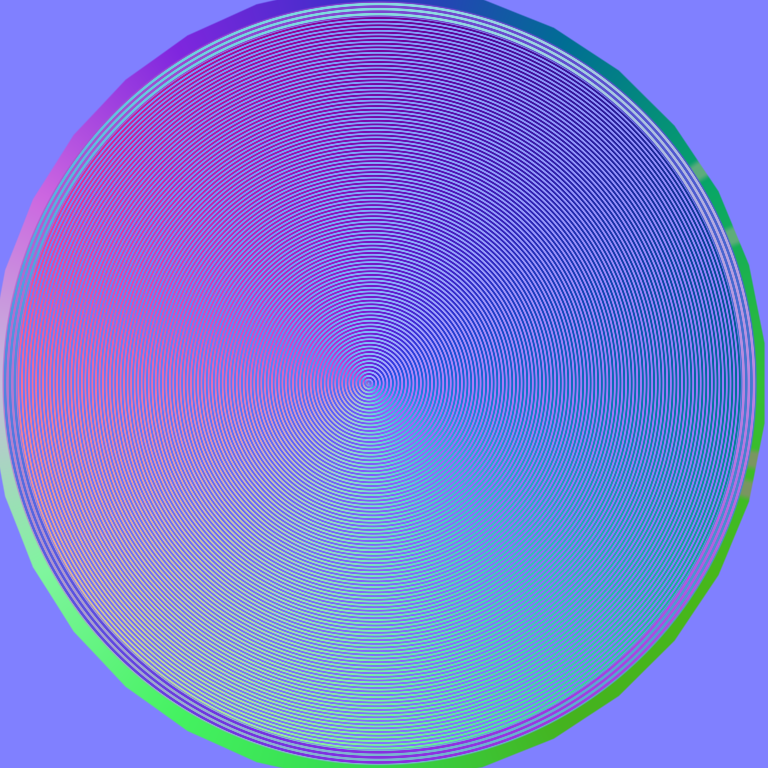
This texture map is drawn by a Shadertoy shader. Its source:

```glsl
// Normal map of a grooved disc: fine concentric rings tinted by their facing,
// a narrow band of reversed ridges, and a faceted 32-sided rim on flat lavender.
// Groove walls lean both ways about a mean lean that grows with the radius.

const float PI = 3.14159;
const float TAU = 6.28318;

// Rim tint every 30 degrees, counter-clockwise from the right
const vec3 RIM[12] = vec3[12](
    vec3(.20, .75, .20), vec3(.03, .65, .40), vec3(.00, .43, .58),
    vec3(.22, .18, .78), vec3(.50, .15, .87), vec3(.80, .40, .88),
    vec3(.78, .74, .86), vec3(.50, .96, .62), vec3(.27, .95, .38),
    vec3(.20, .85, .30), vec3(.27, .70, .12), vec3(.28, .72, .10));

vec3 rimColor(float angle) {
    float k = fract(angle / TAU) * 12.0;
    int i = int(k) % 12;
    vec3 color = mix(RIM[i], RIM[(i + 1) % 12], fract(k));

    // Worn grey patches on the right side
    vec4 patches = radians(vec4(32.7, 22.0, -11.2, -15.6));
    for (int j = 0; j < 4; j++) {
        float d = abs(angle - patches[j]);
        vec3 worn = mix(vec3(.42, .68, .50), vec3(.52, .56, .42), step(1.5, float(j)));
        color = mix(color, worn, .85 * (1.0 - smoothstep(.012, .032, d)));
    }
    return color;
}

// Light share of a ring pattern, softened to the pixel footprint
float rings(float phase, float footprint) {
    float softness = clamp(footprint * .9, .08, .5);
    float wave = abs(fract(phase) - .5) * 2.0;
    return smoothstep(.5 - softness, .5 + softness, wave);
}

vec3 discColor(float r, vec2 dir, float pixel) {
    // Opposite walls swing about the mean lean
    float meanLean = .05 + .15 * pow(r, .7);
    float swing = .28 * smoothstep(0.0, .015, r);
    vec2 flatTone = vec2(.48, .43 + .05 * dir.y * dir.y);
    vec3 steep = vec3(flatTone - dir * (meanLean + swing),
                      .86 - .28 * r + .05 * dir.x * (1.0 - r));
    vec3 shallow = vec3(flatTone + vec2(.02, .05) - dir * (meanLean - swing), .98);
    vec3 color = mix(steep, shallow, rings(r * 104.0, pixel * 104.0));

    // Thin reversed ridges near the edge
    vec3 ridge = vec3(vec2(.52) + vec2(.20, .34) * dir, .88);
    vec3 gap = mix(steep, vec3(.5, .5, 1.0), .55);
    float band = smoothstep(.96 - pixel, .96 + pixel, r);
    float lines = rings((r - .96) * 75.0, pixel * 75.0);
    return mix(color, mix(ridge, gap, lines), band);
}

void mainImage(out vec4 fragColor, in vec2 fragCoord) {
    float pixel = 1.0 / min(iResolution.x, iResolution.y);
    vec2 p = fragCoord / iResolution.xy - vec2(.480, .501);
    float dist = length(p);
    vec2 dir = p / max(dist, .0001);
    float angle = atan(p.y, p.x + .000001);

    // Faceted outer edge, slightly taller than wide
    vec2 q = p * vec2(1.0, .975);
    float sector = TAU / 32.0;
    float local = mod(atan(q.y, q.x + .000001) + sector * .5, sector) - sector * .5;
    float outer = (.506 + .012 * dir.x) * cos(PI / 32.0) / cos(local);

    // Inner disc, stretched a little to the right
    float inner = .4909 + .0143 * dir.x + .006 * dir.y * dir.y;
    float r = dist / inner;

    vec3 color = vec3(.5, .5, 1.0);
    color = mix(color, rimColor(angle), 1.0 - smoothstep(-pixel, pixel, length(q) - outer));
    color = mix(color, discColor(r, dir, pixel / inner),
                1.0 - smoothstep(-pixel, pixel, dist - inner));
    fragColor = vec4(clamp(color, 0.0, 1.0), 1.0);
}
```
